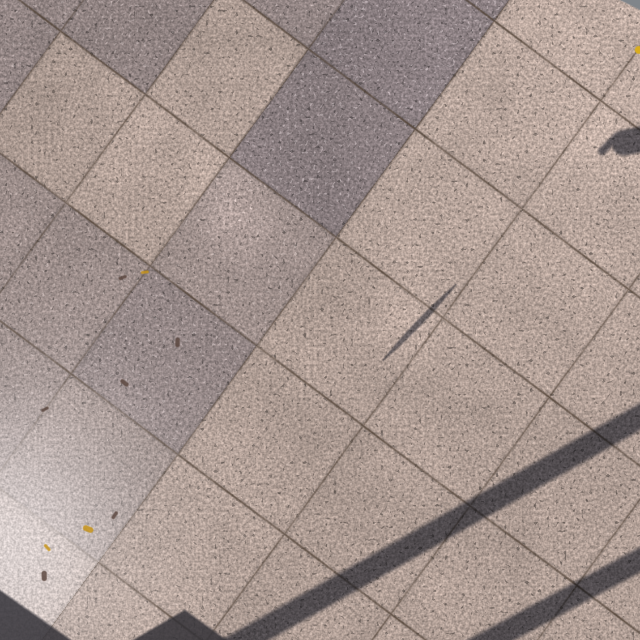
Give the GLSL for this texture, as a Shadertoy shader.

```glsl
float hash(vec2 p) {
    return fract(sin(dot(p, vec2(127.1, 311.7))) * 43758.545);
}

vec2 gradient(vec2 cell) {
    float angle = 6.2832 * hash(cell);
    return vec2(cos(angle), sin(angle));
}

// Gradient noise, roughly -0.7 to 0.7
float noise(vec2 p) {
    vec2 i = floor(p), f = p - i;
    vec2 w = f * f * f * (f * (f * 6.0 - 15.0) + 10.0);
    vec2 e = vec2(0, 1);
    return mix(mix(dot(gradient(i), f), dot(gradient(i + e.yx), f - e.yx), w.x),
               mix(dot(gradient(i + e), f - e), dot(gradient(i + 1.0), f - 1.0), w.x), w.y);
}

// Distance to a segment, and position along it
vec2 segment(vec2 p, vec2 a, vec2 b) {
    vec2 ab = b - a;
    float h = clamp(dot(p - a, ab) / dot(ab, ab), 0.0, 1.0);
    return vec2(length(p - a - ab * h), h);
}

float cover(float d, float blur) {
    return 1.0 - smoothstep(-blur, blur, d);
}

float glow(vec2 p, vec2 centre, float radius) {
    vec2 q = (p - centre) / radius;
    return exp(-dot(q, q));
}

// Darkening of old slabs; the column left of the main seam varies most
float slabStain(vec2 slab) {
    float seam[6] = float[6](0.9, 0.85, 0.4, 0.65, 0.35, 0.0);
    if (slab.x > -0.5) return 0.0;
    if (slab.x > -1.5) return seam[clamp(int(slab.y) + 2, 0, 5)];
    return 0.45 * step(0.5, slab.y) + 0.6 * step(slab.x + slab.y, -3.5);
}

vec3 paving(vec2 p, float px) {
    // Slanted grid, with narrower slabs on the far left
    vec2 g = inverse(mat2(0.1667, -0.125, -0.1237, -0.1693)) * (p - vec2(0.525, 0.629));
    g += 0.006 * vec2(noise(p * 5.0), noise(p * 5.0 + 40.0));
    float slabWidth = 0.209;
    if (g.x < -1.0) {
        g.x = (g.x + 1.0) / 0.79 - 1.0;
        slabWidth *= 0.79;
    }
    vec2 slab = floor(g);

    // Slab tone with soft mottling
    float stain = slabStain(slab);
    float mottle = noise(p * 7.0) + 0.7 * noise(p * 24.0 + 9.0);
    vec3 stone = mix(vec3(0.685, 0.615, 0.58), vec3(0.49, 0.45, 0.465), stain);
    stone *= 0.985 + 0.05 * hash(slab + 3.0) + 0.07 * mottle;
    stone *= 1.0 + 0.1 * glow(p, vec2(0.9, 0.98), 0.28)
                 + 0.12 * glow(p, vec2(0.64, 0.49), 0.05)
                 + 0.1 * glow(p, vec2(0.36, 0.67), 0.06);

    // Granular surface, dark pits and pale flecks
    float grain = noise(p * 190.0) + 0.8 * noise(p * 330.0 + 17.0);
    stone *= 1.0 + 0.24 * grain;
    stone *= 1.0 - 0.28 * smoothstep(0.3, 0.5, noise(p * 150.0 + 71.0));
    stone += 0.1 * smoothstep(0.25, 0.5, noise(p * 170.0 + 130.0)) * (0.5 + stain);

    // Joints: rows run darker than columns
    vec2 d = abs(g - round(g)) * vec2(slabWidth, 0.209);
    float wear = 0.75 + 0.5 * noise(p * 18.0);
    vec2 joint = vec2(cover(d.x - 0.0011, px), cover(d.y - 0.0014, px)) * vec2(0.65, 0.85);
    stone *= 1.0 - 0.1 * cover(min(d.x, d.y) - 0.003, 0.003);
    stone = mix(stone, vec3(0.33, 0.27, 0.22), max(joint.x, joint.y) * wear);

    // Sun glare, stronger on the polished slabs
    float glare = glow(p, vec2(0.0, 0.14), 0.235) * (slab.x < 0.0 ? 0.8 : 0.4);
    return mix(stone, vec3(0.9, 0.87, 0.87) * (1.0 + 0.14 * grain), glare);
}

// Scattered dry leaves and crumbs
vec3 addLitter(vec3 color, vec2 p, float px) {
    for (float i = 0.0; i < 9.0; i++) {
        vec2 centre = vec2(hash(vec2(i, 1.0)) * 0.3, 0.06 + hash(vec2(i, 2.0)) * 0.54);
        vec2 along = gradient(vec2(i, 5.0)) * 0.004;
        float size = 0.0015 + 0.003 * hash(vec2(i, 7.0));
        vec3 leaf = mod(i, 4.0) < 0.5 ? vec3(0.78, 0.58, 0.1) : vec3(0.36, 0.28, 0.25);
        color = mix(color, leaf, 0.85 * cover(segment(p, centre - along, centre + along).x - size, px));
    }
    return mix(color, vec3(0.85, 0.68, 0.12), cover(length(p - vec2(0.998, 0.922)) - 0.006, px));
}

vec3 addShadows(vec3 color, vec2 p, float px) {
    // Two long bars
    float bars = min(segment(p, vec2(1.2, 0.462), vec2(0.3, -0.047)).x - 0.0185,
                     segment(p, vec2(1.2, 0.233), vec2(0.6, -0.09)).x - 0.0175);
    float shade = cover(bars, 0.005);

    // Tapered sliver
    vec2 sliver = segment(p, vec2(0.599, 0.4375), vec2(0.712, 0.555));
    float taper = 0.001 + 0.015 * sliver.y * (1.0 - sliver.y);
    shade = max(shade, 0.85 * cover(sliver.x - taper, 0.0015 + px * 0.5));

    // Blunt fitting at the right edge
    float fitting = min(segment(p, vec2(0.975, 0.777), vec2(1.04, 0.79)).x - 0.02,
                        segment(p, vec2(0.941, 0.764), vec2(0.964, 0.787)).x - 0.006);
    shade = max(shade, cover(fitting, 0.004));
    color *= mix(vec3(1.0), vec3(0.46, 0.48, 0.53), shade);

    // Dark corner and peak on the lower edge, grey kerb at the upper right
    vec2 q = p - vec2(0.289, 0.047);
    float peak = max(dot(q, normalize(vec2(-0.58, 1.0))), dot(q, normalize(vec2(0.72, 1.0))));
    float corner = dot(p, normalize(vec2(0.078, 0.111))) - 0.0638;
    color = mix(color, vec3(0.27, 0.265, 0.285) * (0.6 + 0.6 * color), cover(min(peak, corner), 0.003));
    float kerb = dot(vec2(1.0) - p, normalize(vec2(0.5, 1.0))) - 0.014;
    return mix(color, vec3(0.5, 0.52, 0.54), cover(kerb, 0.002));
}

void mainImage(out vec4 fragColor, in vec2 fragCoord) {
    vec2 p = fragCoord / iResolution.y;
    float px = 1.0 / iResolution.y;
    vec3 color = addLitter(paving(p, px), p, px);
    fragColor = vec4(clamp(addShadows(color, p, px), 0.0, 1.0), 1.0);
}
```
